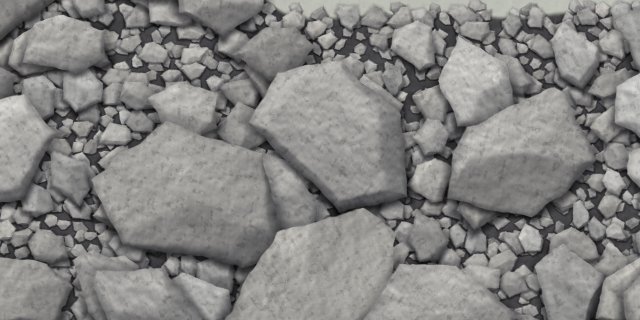
This texture is drawn by a Shadertoy shader. Its source:

```glsl
// A heap of broken grey rock against a pale wall: five layers of jittered cells,
// from fine rubble up to boulders. Each stone is a convex cut of random planes,
// lit per facet, with a contact shadow and a mottled, pitted surface.

#define BOULDER_CELL 0.50
#define LAYER_RATIO 0.55
#define AMBIENT 0.37
#define SUNLIGHT 0.37
#define SHADOW_WIDTH 0.04
#define SHADOW_DEPTH 0.66
#define EDGE_WOBBLE 0.08
#define MOTTLING 0.24
#define RELIEF 0.34
#define PITS 0.12
#define SIDES 6
#define CAPS 3

const float TAU = 6.28319;
const vec3 SUN = vec3(-0.29, 0.63, 0.72);
const vec3 GAP = vec3(0.27);
const vec3 WALL = vec3(0.74, 0.75, 0.72);

vec3 hash3(vec3 p) {
    p = fract(p * vec3(0.1031, 0.1030, 0.0973));
    p += dot(p, p.yxz + 33.33);
    return fract((p.xxy + p.yxx) * p.zyx);
}

float noise(vec2 p) {
    vec2 i = floor(p), f = fract(p);
    f = f * f * (3.0 - 2.0 * f);
    float a = hash3(vec3(i, 5.0)).x;
    float b = hash3(vec3(i + vec2(1, 0), 5.0)).x;
    float c = hash3(vec3(i + vec2(0, 1), 5.0)).x;
    float d = hash3(vec3(i + vec2(1, 1), 5.0)).x;
    return mix(mix(a, b, f.x), mix(c, d, f.x), f.y);
}

float fbm(vec2 p) {
    float sum = 0.0, amp = 0.53;
    for (int i = 0; i < 4; i++) {
        sum += amp * noise(p);
        p = mat2(1.6, 1.2, -1.2, 1.6) * p + 7.3;
        amp *= 0.5;
    }
    return sum;
}

// Outline distance of one stone; the normal blends its lowest facets
float stone(vec2 p, vec2 id, out vec3 normal) {
    float outline = -10.0, total = 0.0;
    vec2 lean = vec2(0.0);
    for (int i = 0; i < SIDES + CAPS; i++) {
        vec3 r = hash3(vec3(id, float(i) + 1.0));
        bool side = i < SIDES;
        float angle = (float(i) + 0.6 * r.x) * TAU / float(side ? SIDES : CAPS);
        vec2 dir = vec2(cos(angle), sin(angle));
        float along = dot(p, dir);
        float edge = along - mix(0.34, 0.56, r.z);
        float slope = side ? mix(0.5, 1.9, r.y) : 0.55 * r.y;
        float height = side ? -edge * slope : 0.13 + 0.07 * r.z - along * slope;
        if (side) outline = max(outline, edge);
        float weight = exp(-70.0 * clamp(height, -0.5, 0.8));
        lean += weight * slope * dir;
        total += weight;
    }
    normal = normalize(vec3(lean / total, 1.0));
    return outline;
}

// Upper limit of the heap, lower on the right where the wall shows
float skyline(float x) {
    return mix(1.3, 0.95, smoothstep(0.5, 0.95, x)) + 0.03 * (noise(vec2(x * 5.0, 2.0)) - 0.5);
}

void mainImage(out vec4 fragColor, in vec2 fragCoord) {
    vec2 uv = fragCoord / iResolution.y;
    float soft = max(0.0035, 1.0 / iResolution.y);
    float density[5] = float[5](1.0, 0.9, 0.62, 0.5, 0.72);

    // Dark gaps below, wall above
    float wall = smoothstep(-0.01, 0.01, uv.y - skyline(uv.x));
    vec3 color = mix(GAP, WALL, wall);
    vec2 grainPos = uv;

    for (int layer = 0; layer < 5; layer++) {
        float k = float(layer);
        float size = BOULDER_CELL * pow(LAYER_RATIO, 4.0 - k);
        vec2 grid = uv / size + 0.37 * k;
        vec2 wobble = vec2(fbm(grid * 4.0), fbm(grid * 4.0 + 31.0)) - 0.5;
        // Dust evens out the light on fine rubble
        float contrast = mix(0.72, 1.0, k / 4.0);

        // Upper rows first, so that lower stones lie in front
        for (int j = 1; j >= -1; j--)
        for (int i = -1; i <= 1; i++) {
            vec2 cell = floor(grid) + vec2(i, j);
            vec2 id = cell + 37.0 * (k + 1.0);
            vec3 place = hash3(vec3(id, 20.0));
            vec3 look = hash3(vec3(id, 21.0));
            vec2 center = cell + 0.15 + 0.7 * place.xy;
            vec2 spot = (center - 0.37 * k) * size;
            if (place.z > density[layer] || spot.y + 0.4 * size > skyline(spot.x) + 0.05) continue;

            float turn = 0.4 - 2.2 * (look.x - 0.5);
            mat2 spin = mat2(cos(turn), sin(turn), -sin(turn), cos(turn));
            float girth = mix(0.8, 1.25, look.y);
            vec2 offset = grid - center;
            vec2 p = spin * (offset + EDGE_WOBBLE * wobble) / girth;
            p.y *= 1.3;

            vec3 normal;
            float dist = stone(p, id, normal) * size * girth;
            normal.xy = normal.xy * spin;

            // Contact shadow, deepest under the stone
            float reach = min(SHADOW_WIDTH, 0.16 * size);
            float below = clamp(0.6 - 1.1 * offset.y, 0.25, 1.3);
            color *= 1.0 - SHADOW_DEPTH * contrast * below * smoothstep(reach, 0.0, dist);

            // Facet light, with a darker foot
            float light = AMBIENT + SUNLIGHT * max(dot(normal, SUN), 0.0);
            light = mix(0.57, light, contrast) + 0.13 * (look.z - 0.5);
            light *= 1.0 - 0.25 * below * smoothstep(-0.6 * reach, 0.0, dist);
            vec3 tint = mix(vec3(1.0), vec3(1.015, 1.0, 0.98), look.x);
            color = mix(color, light * tint, smoothstep(soft, -soft, dist));
            if (dist < 0.0) {
                grainPos = spin * (uv - spot) + 9.0 * look.yz;
                wall = 0.0;
            }
        }
    }

    // Mottling, small relief and pits on the stone surface
    float mottle = fbm(grainPos * vec2(6.0, 11.0)) - 0.5;
    float relief = fbm(grainPos * 38.0) - fbm(grainPos * 38.0 + vec2(-0.25, 0.35));
    float pits = smoothstep(0.58, 0.78, fbm(grainPos * 65.0));
    float surface = MOTTLING * mottle + RELIEF * relief - PITS * pits;
    color *= 1.0 + surface * mix(1.0, 0.2, wall);

    // Cool shadows, faintly warm lights
    float tone = smoothstep(0.2, 0.65, color.g);
    color *= mix(vec3(0.99, 0.99, 1.03), vec3(1.0, 1.0, 0.99), tone);
    fragColor = vec4(clamp(color, 0.0, 1.0), 1.0);
}
```
